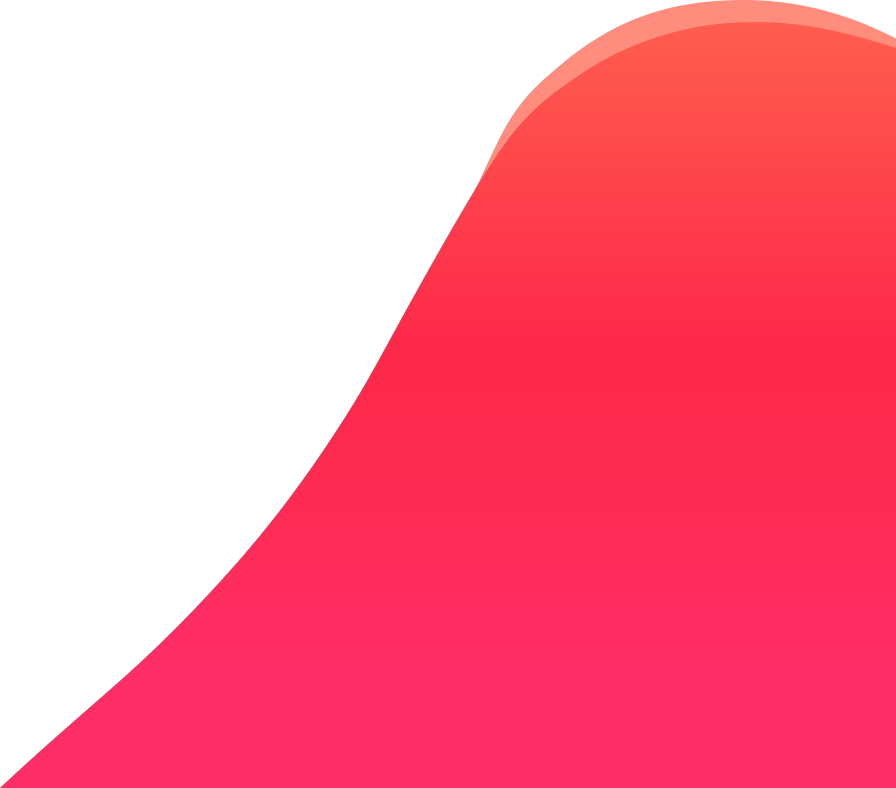
Reproduce this background procedurally as a Shadertoy shader.

```glsl
// Cubic between two knots, each holding x, height and slope
float hermite(vec3 a, vec3 b, float x) {
    float w = b.x - a.x;
    float t = (x - a.x) / w;
    float rise = t * t * (3.0 - 2.0 * t);
    return mix(a.y, b.y, rise)
         + w * t * (1.0 - t) * (a.z * (1.0 - t) - b.z * t);
}

// Height of the main hill
float hillHeight(float x) {
    vec3 knots[11] = vec3[11](
        vec3(0.0, 0.0, 1.07), vec3(0.130, 0.132, 1.0),
        vec3(0.260, 0.280, 1.28), vec3(0.391, 0.481, 1.82),
        vec3(0.456, 0.612, 2.05), vec3(0.530, 0.759, 1.89),
        vec3(0.579, 0.840, 1.31), vec3(0.651, 0.908, 0.76),
        vec3(0.755, 0.960, 0.30), vec3(0.846, 0.972, 0.0),
        vec3(1.0, 0.939, -0.37));
    float height = 0.0;
    for (int i = 0; i < 10; i++)
        if (x >= knots[i].x) height = hermite(knots[i], knots[i + 1], x);
    return height;
}

// Height of the pale crest, which leaves the hill on its upper slope
float crestHeight(float x) {
    vec3 knots[6] = vec3[6](
        vec3(0.530, 0.759, 2.27), vec3(0.569, 0.848, 1.82),
        vec3(0.625, 0.917, 0.97), vec3(0.716, 0.979, 0.42),
        vec3(0.831, 1.0, 0.0), vec3(1.0, 0.951, -0.59));
    float height = hillHeight(x);
    for (int i = 0; i < 5; i++)
        if (x >= knots[i].x) height = hermite(knots[i], knots[i + 1], x);
    return height;
}

// Antialiased area below a curve
float coverage(float d) {
    return clamp(0.5 + d / length(vec2(dFdx(d), dFdy(d))), 0.0, 1.0);
}

void mainImage(out vec4 fragColor, in vec2 fragCoord) {
    vec2 uv = fragCoord / iResolution.xy;

    // Vertical gradient: pink, red, coral
    vec3 pink = vec3(1.0, 0.18, 0.405);
    vec3 red = vec3(1.0, 0.163, 0.29);
    vec3 coral = vec3(1.0, 0.365, 0.305);
    vec3 hill = mix(pink, red, smoothstep(0.0, 1.0, clamp((uv.y - 0.08) / 0.49, 0.0, 1.0)));
    hill = mix(hill, coral, clamp((uv.y - 0.57) / 0.40, 0.0, 1.0));

    // Crest behind, hill in front
    vec3 color = vec3(1.0);
    color = mix(color, vec3(1.0, 0.55, 0.49), coverage(crestHeight(uv.x) - uv.y));
    color = mix(color, hill, coverage(hillHeight(uv.x) - uv.y));
    fragColor = vec4(color, 1.0);
}
```
